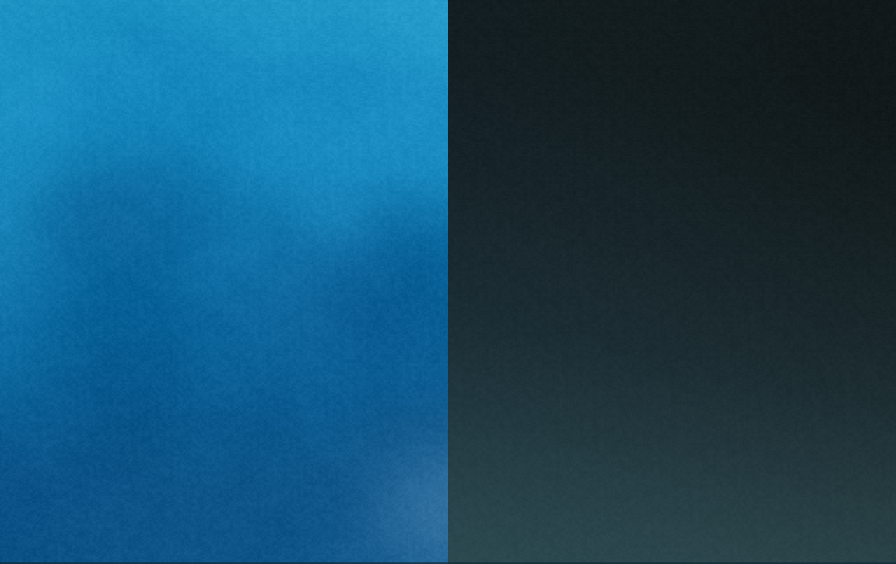
Give the GLSL for this background, as a Shadertoy shader.

```glsl
// Two grainy panels side by side: a cloudy blue gradient and a dark slate gradient.

const float SPLIT = 0.5;            // x of the seam between the panels
const float GRAIN_CELLS = 322.0;    // grain cells per canvas height
const float BLUE_GRAIN = 0.045;
const float SLATE_GRAIN = 0.025;
const float CLOUD_AMOUNT = 0.035;
const float BORDER = 0.003;         // dark line along the bottom

const vec3 BLUE_LOW   = vec3(0.055, 0.335, 0.540);
const vec3 BLUE_MID   = vec3(0.040, 0.400, 0.615);
const vec3 BLUE_HIGH  = vec3(0.085, 0.535, 0.745);
const vec3 BLUE_TOP   = vec3(0.130, 0.595, 0.785);
const vec3 BLUE_HAZE  = vec3(0.280, 0.510, 0.690);
const vec3 BLUE_SHADE = vec3(0.040, 0.310, 0.530);
const vec3 SLATE_LOW  = vec3(0.175, 0.285, 0.310);
const vec3 SLATE_MID  = vec3(0.110, 0.180, 0.205);
const vec3 SLATE_TOP  = vec3(0.075, 0.115, 0.125);
const vec3 BORDER_COLOR = vec3(0.060, 0.160, 0.210);

float hash(vec2 p) {
    return fract(sin(dot(p, vec2(127.1, 311.7))) * 43758.5453);
}

float valueNoise(vec2 p) {
    vec2 cell = floor(p);
    vec2 f = fract(p);
    f = f * f * (3.0 - 2.0 * f);
    float low = mix(hash(cell), hash(cell + vec2(1.0, 0.0)), f.x);
    float high = mix(hash(cell + vec2(0.0, 1.0)), hash(cell + 1.0), f.x);
    return mix(low, high, f.y);
}

float fbm(vec2 p) {
    float sum = 0.0;
    float weight = 0.5;
    for (int i = 0; i < 4; i++) {
        sum += weight * valueNoise(p);
        p = p * 2.03 + 17.0;
        weight *= 0.5;
    }
    return sum;
}

// Soft elliptical spot, 1 at its centre
float glow(vec2 p, vec2 center, vec2 radius) {
    vec2 d = (p - center) / radius;
    return exp(-dot(d, d));
}

// p runs from 0 to 1 across the left panel
vec3 bluePanel(vec2 p, float cloud) {
    float y = p.y + 0.12 * cloud;
    vec3 color = mix(BLUE_LOW, BLUE_MID, smoothstep(0.05, 0.45, y));
    color = mix(color, BLUE_HIGH, smoothstep(0.38, 0.80, y));
    color = mix(color, BLUE_TOP, smoothstep(0.75, 1.05, y));

    // Light along the left edge and in the lower right corner
    color = mix(color, BLUE_TOP, 0.45 * glow(p, vec2(0.0, 0.78), vec2(0.22, 0.22)));
    color = mix(color, BLUE_HIGH, 0.20 * glow(p, vec2(0.0, 0.38), vec2(0.14, 0.22)));
    color = mix(color, BLUE_HAZE, 0.60 * glow(p, vec2(1.02, 0.10), vec2(0.20, 0.15)));

    // Darker patches
    color = mix(color, BLUE_SHADE, 0.35 * glow(p, vec2(0.27, 0.62), vec2(0.18, 0.09)));
    color = mix(color, BLUE_SHADE, 0.35 * glow(p, vec2(0.80, 0.46), vec2(0.28, 0.14)));
    color = mix(color, BLUE_SHADE, 0.50 * glow(p, vec2(0.02, 0.12), vec2(0.16, 0.10)));
    return color + CLOUD_AMOUNT * cloud;
}

// p runs from 0 to 1 across the right panel
vec3 slatePanel(vec2 p) {
    float y = p.y + 0.10 * (p.x - 0.5);
    vec3 color = mix(SLATE_LOW, SLATE_MID, smoothstep(-0.10, 0.45, y));
    color = mix(color, SLATE_TOP, smoothstep(0.25, 0.95, y));
    color += vec3(-0.004, 0.004, 0.014) * (0.5 - p.x);
    return color * (1.0 - 0.15 * glow(p, vec2(1.0, 0.88), vec2(0.45, 0.45)));
}

void mainImage(out vec4 fragColor, in vec2 fragCoord) {
    vec2 uv = fragCoord / iResolution.xy;
    vec2 q = fragCoord / iResolution.y;
    vec2 pixel = 1.0 / iResolution.xy;

    // Panels joined by a smooth vertical seam
    vec2 leftPos = vec2(uv.x / SPLIT, uv.y);
    vec2 rightPos = vec2((uv.x - SPLIT) / (1.0 - SPLIT), uv.y);
    float cloud = 2.0 * fbm(q * 4.0 + 3.0) - 0.94;
    float side = smoothstep(-0.5 * pixel.x, 0.5 * pixel.x, uv.x - SPLIT);
    vec3 color = mix(bluePanel(leftPos, cloud), slatePanel(rightPos), side);

    // Paper grain: fine specks over slightly broader mottling
    float specks = hash(floor(q * GRAIN_CELLS)) - 0.5;
    float mottle = valueNoise(q * GRAIN_CELLS * 0.5) - 0.5;
    color += mix(BLUE_GRAIN, SLATE_GRAIN, side) * (0.6 * specks + 0.6 * mottle);

    // Thin line along the bottom
    float border = 1.0 - smoothstep(BORDER - 0.5 * pixel.y, BORDER + 0.5 * pixel.y, uv.y);
    color = mix(color, BORDER_COLOR, 0.7 * border);

    fragColor = vec4(clamp(color, 0.0, 1.0), 1.0);
}
```
